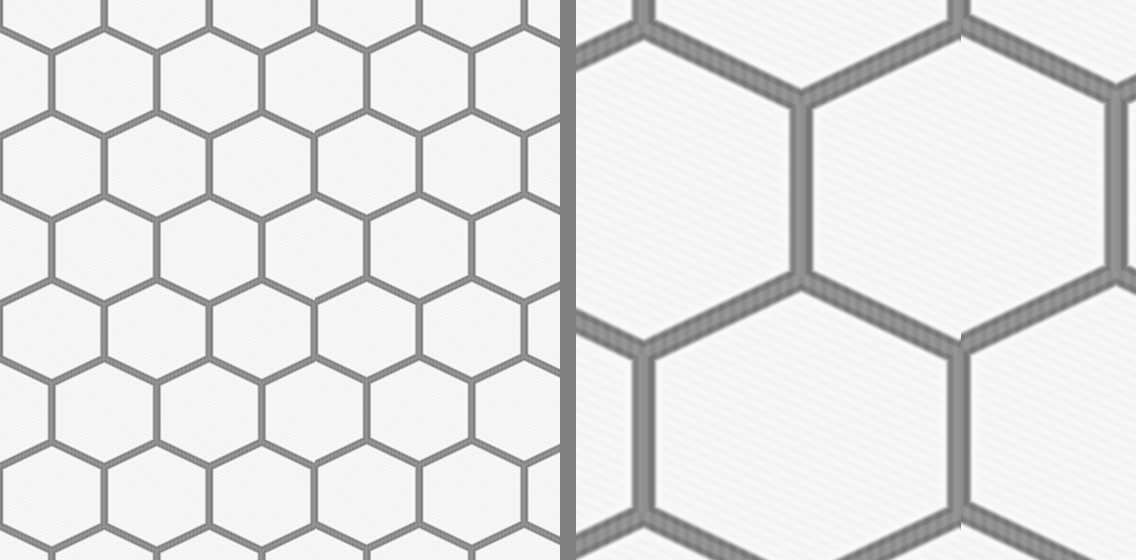
Left: the whole. Right: its middle third, enlarged.
A WebGL 1 fragment shader for this pattern:

```glsl
precision highp float;
// Squashed honeycomb of pale woven cells with grey, light-cored grid lines.

#define COLUMN 0.1875        // cell width
#define ROW 0.1495           // distance between rows of cells
#define RISE 0.0448          // height of a slanted side
#define TILE_HEIGHT 0.5892   // rows restart here, slightly early
#define TILE_STEP 0.0033     // vertical slip of the second tile column
#define ORIGIN vec2(0.0924, -0.0020)
#define LINE_HALF 0.0076     // half width of the grid lines
#define CORE_HALF 0.0030     // half width of their light core
#define PAPER 0.962
#define RIM_GREY 0.485
#define CORE_GREY 0.572
#define WEAVE_PITCH 0.0068

uniform vec2 u_resolution;

// Distances from a point in a cell to its upright (x) and slanted (y) sides.
vec2 sideDistances(vec2 p) {
  vec2 q = abs(p);
  float slope = 2.0 * RISE / COLUMN;
  float slanted = (0.5 * (ROW + RISE) - q.y - slope * q.x) / sqrt(1.0 + slope * slope);
  return vec2(0.5 * COLUMN - q.x, slanted);
}

// Position relative to the centre of the enclosing cell.
vec2 cellPosition(vec2 p) {
  vec2 period = vec2(COLUMN, 2.0 * ROW);
  vec2 even = mod(p + 0.5 * period, period) - 0.5 * period;
  vec2 odd = mod(p, period) - 0.5 * period;
  vec2 e = sideDistances(even);
  vec2 o = sideDistances(odd);
  return min(e.x, e.y) > min(o.x, o.y) ? even : odd;
}

// Fine broken threads running gently downhill, from -1 to 1.
float weave(vec2 p) {
  vec2 thread = vec2(p.x - 0.35 * p.y, p.y - 0.45 * p.x);
  vec2 wave = sin(6.2832 * thread / (WEAVE_PITCH * vec2(1.6, 1.0)));
  return wave.y * (0.65 + 0.35 * wave.x);
}

void main() {
  // Canvas units, with y running down from the top edge
  float pixel = 1.0 / min(u_resolution.x, u_resolution.y);
  vec2 canvas = gl_FragCoord.xy * pixel;
  canvas.y = u_resolution.y * pixel - canvas.y;

  // Tile seams
  vec2 p = canvas;
  p.y += TILE_STEP * step(3.0 * COLUMN, p.x);
  p.y = mod(p.y, TILE_HEIGHT);

  // Nearest side of the cell
  vec2 local = cellPosition(p - ORIGIN);
  vec2 sides = sideDistances(local);
  float d = min(sides.x, sides.y);
  float upright = smoothstep(-pixel, pixel, sides.y - sides.x);

  // Cell face with a brighter border beside the lines
  float halo = 1.0 - smoothstep(LINE_HALF, LINE_HALF + 0.006, d);
  float face = PAPER + 0.013 * weave(canvas) * (1.0 - halo) + 0.018 * halo;

  // Line: dark rims, light core, shaded right flank or beaded slant
  float soft = max(pixel, 0.0012);
  float core = 1.0 - smoothstep(CORE_HALF - soft, CORE_HALF + soft, d);
  float line = mix(RIM_GREY, CORE_GREY, core);
  float flank = 0.022 * sign(local.x) * smoothstep(0.0, CORE_HALF, d);
  float bead = 0.022 * sin(6.2832 * canvas.x / WEAVE_PITCH);
  line += mix(bead, flank, upright);

  float ink = 1.0 - smoothstep(LINE_HALF - 2.0 * soft, LINE_HALF + soft, d);
  gl_FragColor = vec4(vec3(mix(face, line, ink)), 1.0);
}
```
